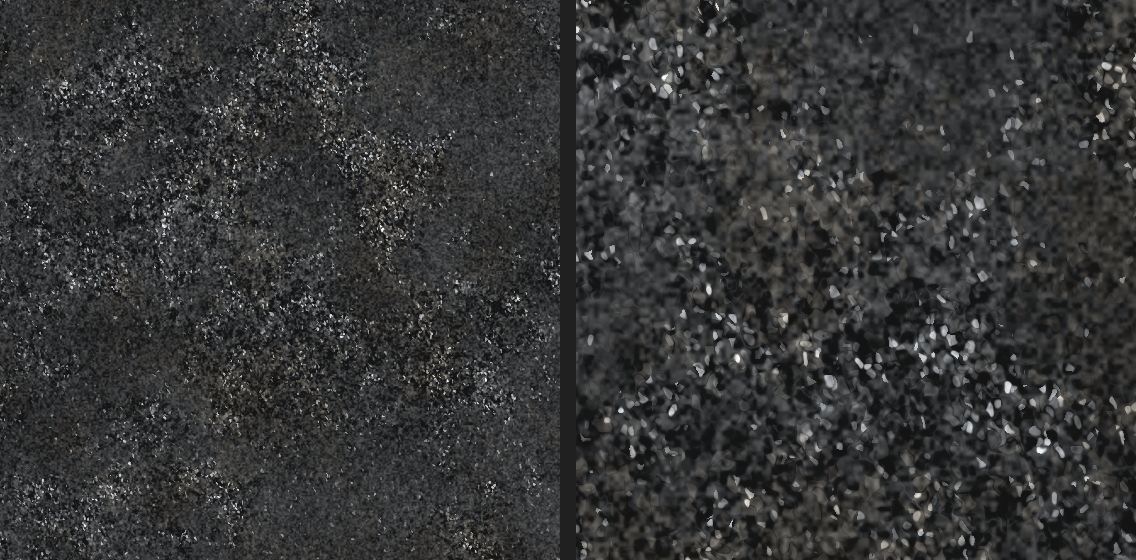
Left: the whole. Right: its middle third, enlarged.
Write a three.js fragment shader that draws this texture.

```glsl
// Dark weathered rock: a gritty charcoal ground broken by ragged crusty patches.
// Layered value noise places the patches; warped cellular noise forms the
// mineral grains, the pits between them and the clustered pale flecks.

varying vec2 vUv;

const float BASE_TONE = 0.207;      // mean grey of the ground
const float PATCH_SCALE = 6.5;      // crusty patches across the canvas
const float CLUMP_SCALE = 24.0;     // clumps that break up the patches
const float GRAIN_SCALE = 135.0;    // mineral grains across the canvas
const float FLECK_SCALE = 205.0;    // pale flecks across the canvas
const float GRIT_SCALE = 330.0;     // finest grit
const vec2 GRAIN_STRETCH = vec2(1.15, 0.85);
const vec3 COOL_TINT = vec3(0.975, 1.0, 1.025);
const vec3 WARM_TINT = vec3(1.03, 1.0, 0.95);

float hash(vec2 p) {
  vec3 q = fract(p.xyx * 0.1031);
  q += dot(q, q.yzx + 33.33);
  return fract((q.x + q.y) * q.z);
}

vec2 hash2(vec2 p) {
  return vec2(hash(p), hash(p + 57.3));
}

float valueNoise(vec2 p) {
  vec2 i = floor(p);
  vec2 f = fract(p);
  f = f * f * (3.0 - 2.0 * f);
  float low = mix(hash(i), hash(i + vec2(1.0, 0.0)), f.x);
  float high = mix(hash(i + vec2(0.0, 1.0)), hash(i + 1.0), f.x);
  return mix(low, high, f.y);
}

float fbm(vec2 p) {
  float sum = 0.0;
  float weight = 0.5;
  for (int i = 0; i < 5; i++) {
    sum += weight * valueNoise(p);
    p = mat2(1.6, 1.2, -1.2, 1.6) * p + 17.7;
    weight *= 0.5;
  }
  return sum / 0.97;
}

// Cellular noise: x = distance to centre, y = gap to the next cell, z = cell id
vec3 cells(vec2 p) {
  vec2 home = floor(p);
  float nearest = 8.0;
  float second = 8.0;
  float id = 0.0;
  for (int y = -1; y <= 1; y++) {
    for (int x = -1; x <= 1; x++) {
      vec2 cell = home + vec2(float(x), float(y));
      float d = length(cell + hash2(cell) - p);
      if (d < nearest) {
        second = nearest;
        nearest = d;
        id = hash(cell + 113.5);
      } else {
        second = min(second, d);
      }
    }
  }
  return vec3(nearest, second - nearest, id);
}

void main() {
  vec2 p = vUv + 3.0;

  // Ragged patches of crust, broken into clumps
  vec2 warp = vec2(fbm(p * 20.0), fbm(p * 20.0 + 31.0)) - 0.5;
  float cloud = fbm(p * PATCH_SCALE + warp * 1.1);
  float clump = fbm(p * CLUMP_SCALE + 9.0);
  float crust = smoothstep(0.38, 0.70, cloud + 0.4 * (clump - 0.5));

  // Soft mottling and fine grit
  float tone = BASE_TONE + 0.14 * (fbm(p * 10.0 + 71.0) - 0.5);
  float fine = valueNoise(p * GRIT_SCALE) - 0.5;
  float coarse = valueNoise(p * GRIT_SCALE * 0.61 + 5.0) - 0.5;
  tone += fine * mix(0.15, 0.24, crust) + coarse * mix(0.09, 0.14, crust);

  // Irregular grains, strongest inside the crust
  vec2 jitter = vec2(valueNoise(p * 210.0), valueNoise(p * 210.0 + 43.0)) - 0.5;
  mat2 tilt = mat2(0.94, -0.34, 0.34, 0.94);
  vec2 q = tilt * p * GRAIN_STRETCH;
  vec3 grain = cells(q * GRAIN_SCALE + jitter * 0.9);
  float body = smoothstep(0.0, 0.25, grain.y);
  tone += (grain.z - 0.46) * body * mix(0.08, 0.25, crust);

  // Dark pits
  float pit = 1.0 - smoothstep(0.2, 0.45, valueNoise(p * 105.0 + jitter));
  tone -= pit * mix(0.03, 0.10, crust);

  // Pale flecks gather in the brightest clumps
  vec3 fleck = cells(q * FLECK_SCALE + jitter * 0.8 + 21.0);
  float cluster = crust * smoothstep(0.36, 0.66, clump);
  float chosen = step(mix(0.965, 0.6, cluster), fleck.z);
  float chip = chosen * (1.0 - smoothstep(0.3, 0.62, fleck.x));
  float shine = hash(vec2(floor(fleck.z * 4096.0), 7.0));
  tone += chip * mix(0.12, 0.52, shine * shine) * mix(0.75, 1.25, cluster);

  // Cool stone with faint warm stains
  float stain = smoothstep(0.5, 0.8, fbm(p * 9.0 + 140.0) + 0.4 * (grain.z - 0.5));
  float floorTone = 0.075 + 0.15 * max(tone, 0.0);
  vec3 color = max(tone, floorTone) * mix(COOL_TINT, WARM_TINT, stain);
  gl_FragColor = vec4(clamp(color, 0.0, 1.0), 1.0);
}
```
